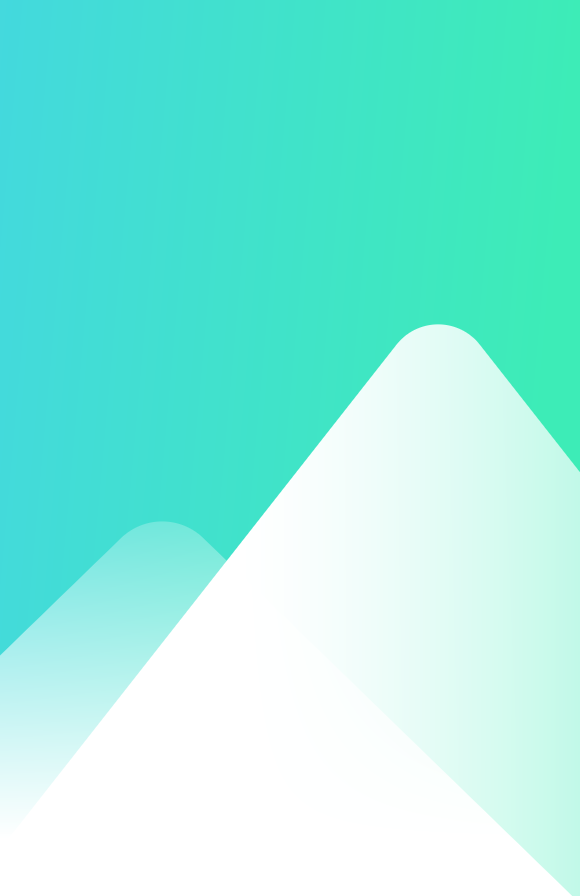
Give the GLSL for this background, as a WebGL 2 fragment shader.

```glsl
#version 300 es
precision highp float;
// Two rounded translucent white peaks under a cyan to green sky.

#define SKY_LEFT vec3(0.265, 0.850, 0.868)
#define SKY_RIGHT vec3(0.240, 0.925, 0.718)
#define SKY_TILT 0.09
#define TALL_APEX vec2(0.489, 0.6745)
#define TALL_SLOPE 1.273
#define TALL_RADIUS 0.059
#define LOW_APEX vec2(0.181, 0.444)
#define LOW_SLOPE 0.970
#define LOW_RADIUS 0.066

uniform vec2 u_resolution;
out vec4 fragColor;

// Signed distance to an endless peak whose sharp apex is rounded off.
float peakDistance(vec2 p, vec2 apex, float slope, float radius) {
    float hyp = sqrt(1.0 + slope * slope);
    vec2 q = p - apex + vec2(0.0, radius * hyp);
    q.x = abs(q.x);
    float along = dot(q, vec2(1.0, -slope) / hyp);
    float across = dot(q, vec2(slope, 1.0) / hyp);
    return (along > 0.0 ? across : length(q)) - radius;
}

// Antialiased coverage, one pixel wide.
float coverage(float dist) {
    return clamp(0.5 - dist * u_resolution.y, 0.0, 1.0);
}

void main() {
    // Canvas height is one unit.
    vec2 p = gl_FragCoord.xy / u_resolution.y;
    float width = u_resolution.x / u_resolution.y;

    // Sky: slightly tilted horizontal gradient.
    float skyBlend = (p.x + SKY_TILT * (1.0 - p.y)) / width;
    vec3 color = mix(SKY_LEFT, SKY_RIGHT, clamp(skyBlend, 0.0, 1.0));

    // Tall peak: opaque on the left, thinning toward the right.
    float thinning = clamp((p.x / width - 0.4) / 0.6, 0.0, 1.0);
    float tallAlpha = 1.0 - 0.32 * pow(thinning, 1.5);
    float tall = coverage(peakDistance(p, TALL_APEX, TALL_SLOPE, TALL_RADIUS));
    color = mix(color, vec3(1.0), tall * tallAlpha);

    // Low peak: faint at its summit, solid at its foot.
    float depth = clamp((0.418 - p.y) / 0.355, 0.0, 1.0);
    float lowAlpha = mix(0.25, 1.0, depth);
    float low = coverage(peakDistance(p, LOW_APEX, LOW_SLOPE, LOW_RADIUS));
    color = mix(color, vec3(1.0), low * lowAlpha);

    fragColor = vec4(color, 1.0);
}
```
